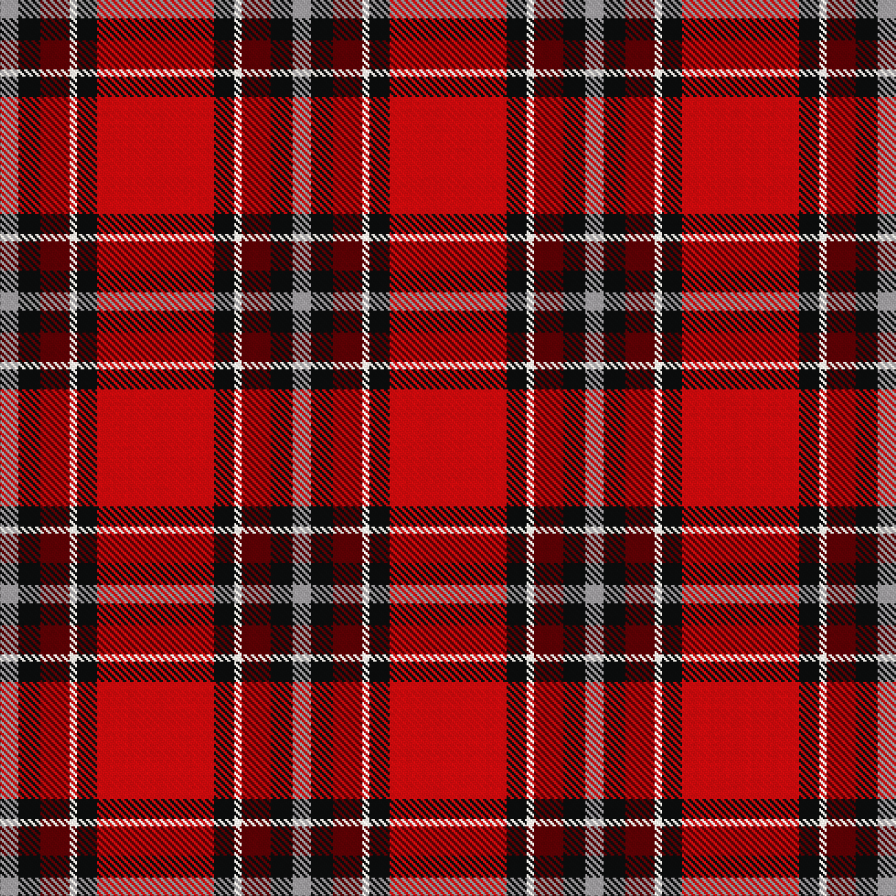
Write a WebGL 1 fragment shader that draws this pattern.

```glsl
precision highp float;
// Red tartan cloth: a mirrored stripe sett woven in a two-over-two twill.

uniform vec2 u_resolution;

const float SETTS = 3.063;           // repeats across the canvas
const float THREADS = 160.0;         // threads in one repeat
const float FIRST_CENTRE = 0.0104;   // middle of the first grey stripe
const int SAMPLES = 3;               // antialiasing grid per axis

const vec3 RED = vec3(0.83, 0.04, 0.05);
const vec3 MAROON = vec3(0.37, 0.005, 0.015);
const vec3 BLACK = vec3(0.045, 0.05, 0.05);
const vec3 GREY = vec3(0.64, 0.63, 0.64);
const vec3 WHITE = vec3(0.98, 0.97, 0.95);

float hash(vec2 p) {
    vec3 q = fract(p.xyx * 0.1031);
    q += dot(q, q.yzx + 33.33);
    return fract((q.x + q.y) * q.z);
}

// Dye of a thread; the sett is mirrored about its grey and red centres.
vec3 threadColour(float index) {
    float fromGrey = abs(mod(index + 0.5 + 0.5 * THREADS, THREADS) - 0.5 * THREADS);
    vec3 colour = mix(GREY, BLACK, step(5.0, fromGrey));
    colour = mix(colour, MAROON, step(17.0, fromGrey));
    colour = mix(colour, WHITE, step(33.0, fromGrey));
    colour = mix(colour, BLACK, step(37.0, fromGrey));
    return mix(colour, RED, step(48.0, fromGrey));
}

// Rounded light across a thread, dipping at the ends of each float.
float threadShade(float across, float along) {
    float side = 2.0 * across - 1.0;
    float bend = along - 1.0;
    return 1.04 - 0.14 * side * side - 0.16 * bend * bend;
}

// Colour of the uppermost thread at a point measured in threads.
vec3 weave(vec2 position) {
    vec2 cell = floor(position);
    vec2 local = position - cell;
    float phase = mod(cell.x + cell.y, 4.0);
    bool warpOnTop = phase < 2.0;
    float step2 = mod(phase, 2.0);

    float index = warpOnTop ? cell.x : cell.y;
    float across = warpOnTop ? local.x : local.y;
    float along = step2 + (warpOnTop ? local.y : local.x);

    float yarn = 0.97 + 0.06 * hash(vec2(index, warpOnTop ? 7.0 : 19.0));
    float fibre = 0.97 + 0.06 * hash(cell);
    float lift = warpOnTop ? 1.0 : 0.96;
    return threadColour(index) * threadShade(across, along) * yarn * fibre * lift;
}

void main() {
    float size = min(u_resolution.x, u_resolution.y);
    vec3 sum = vec3(0.0);
    for (int j = 0; j < SAMPLES; j++) {
        for (int i = 0; i < SAMPLES; i++) {
            vec2 offset = (vec2(float(i), float(j)) + 0.5) / float(SAMPLES) - 0.5;
            vec2 uv = (gl_FragCoord.xy + offset) / size;
            sum += weave((uv - FIRST_CENTRE) * SETTS * THREADS);
        }
    }
    gl_FragColor = vec4(sum / float(SAMPLES * SAMPLES), 1.0);
}
```
